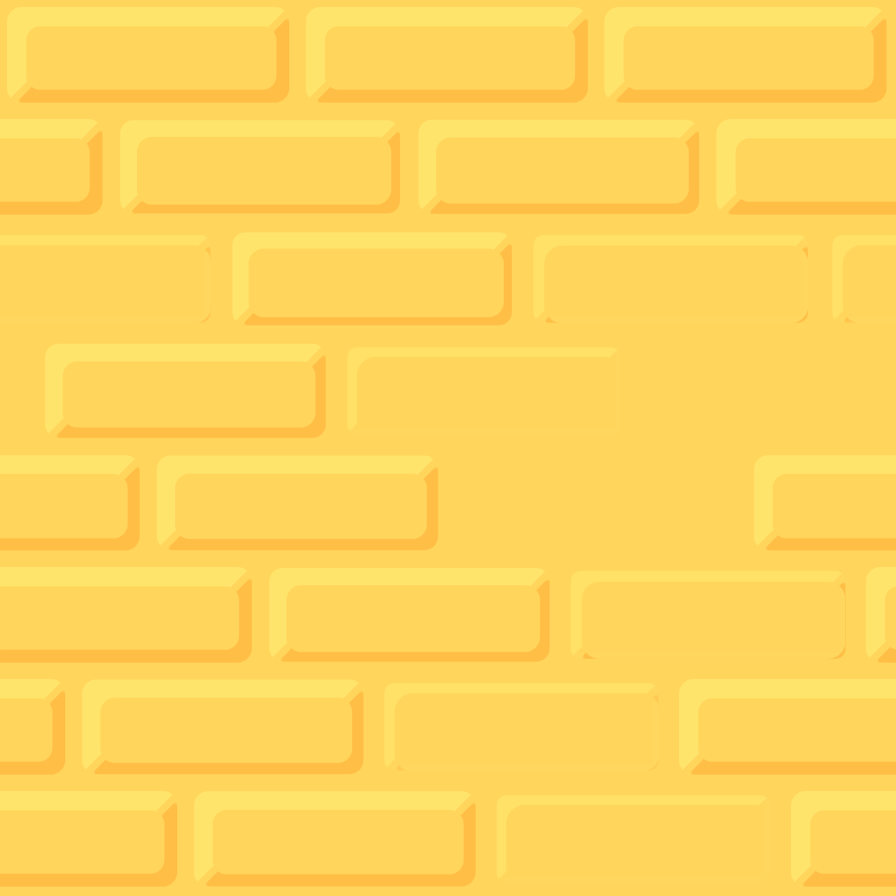
A WebGL 2 fragment shader for this texture:

```glsl
#version 300 es
precision highp float;
// Stylised yellow brick wall: eight courses of three bevelled bricks, each
// course shifted by one row height so the wall tiles. Every brick is a pair of
// rounded boxes; a relief value wears its bevel down until the brick vanishes.

uniform vec2 u_resolution;
out vec4 fragColor;

// Lengths are in row heights (one eighth of the canvas).
const float ROWS = 8.0;
const float COLUMNS = 3.0;
const float ROW_SHIFT = 1.0;
const float MARGIN = 0.0625;
const vec2 BRICK = vec2(2.52, 0.854);
const float LIT_WORN = 0.08;
const float LIT_FULL = 0.172;
const float SHADE_FULL = 0.115;
const float SHADE_START = 0.2;   // relief at which the shaded edge appears
const float WORN_INSET = 0.042;
const float LIT_GAP = 0.01;      // where the lit edge stops before the fold
const float SHADE_GAP = 0.08;    // where the shaded edge starts after it
const float TIP_ROUND = 0.04;
const float RIM_WIDTH = 0.05;

const vec3 BASE = vec3(1.0, 0.835, 0.36);
const vec3 LIT = vec3(1.0, 0.893, 0.42);
const vec3 SHADE = vec3(1.0, 0.75, 0.28);

// Relief of the three bricks in each course, top to bottom; negative is gone.
const vec3 RELIEF[8] = vec3[8](
    vec3(1.0, 1.0, 1.0), vec3(0.75, 0.85, 1.0),
    vec3(0.7, 0.17, 0.14), vec3(0.05, -1.0, 0.85),
    vec3(-1.0, 0.95, 0.9), vec3(0.2, 1.0, 0.8),
    vec3(1.0, 0.9, 0.12), vec3(1.0, 0.95, 0.05));

float roundedBox(vec2 p, vec2 lo, vec2 hi, float radius) {
    vec2 q = abs(p - 0.5 * (lo + hi)) - 0.5 * (hi - lo) + radius;
    return length(max(q, 0.0)) + min(max(q.x, q.y), 0.0) - radius;
}

// Intersection of two distances with a rounded corner.
float roundMax(float a, float b, float r) {
    return min(max(a, b), -r) + length(max(vec2(a, b) + r, 0.0));
}

float coverage(float d, float pixel) {
    return 1.0 - smoothstep(-0.7 * pixel, 0.7 * pixel, d);
}

vec3 drawBrick(vec2 p, float relief, float pixel) {
    // Outer outline and the flat face inside the bevel
    vec2 inset = vec2(WORN_INSET * (1.0 - relief));
    float litWidth = mix(LIT_WORN, LIT_FULL, relief);
    float shadeWidth = SHADE_FULL * (relief - SHADE_START) / (1.0 - SHADE_START);
    float outer = roundedBox(p, inset, BRICK - inset, mix(0.08, 0.13, relief));
    float face = roundedBox(p, inset + litWidth, BRICK - inset - shadeWidth,
                            mix(0.17, 0.125, relief));
    float bevel = max(outer, -face);

    // The fold separates the top and left edges from the bottom and right ones
    vec2 far = BRICK - p;
    float fold = 0.7071 * (min(p.x, p.y) - min(far.x, far.y));
    float lit = max(bevel, fold + 0.7071 * LIT_GAP);
    float shade = max(roundMax(outer, 0.7071 * SHADE_GAP - fold, TIP_ROUND), -face);

    // Worn bricks keep a pale rim in place of the shaded edge
    float worn = 1.0 - smoothstep(0.2, 0.5, relief);
    float rim = max(outer, -outer - RIM_WIDTH);
    vec3 color = mix(BASE, LIT, 0.15 * worn * coverage(rim, pixel));
    color = mix(color, LIT, mix(1.0, 0.8, worn) * coverage(lit, pixel));
    return mix(color, SHADE, smoothstep(0.05, 0.18, relief) * coverage(shade, pixel));
}

void main() {
    // Rows run downward from the top edge
    vec2 wall = gl_FragCoord.xy / u_resolution * ROWS;
    wall.y = ROWS - wall.y;
    float pixel = ROWS / min(u_resolution.x, u_resolution.y);

    // Cell of this point and position inside it
    float row = floor(wall.y);
    float pitch = ROWS / COLUMNS;
    float x = wall.x - MARGIN - row * ROW_SHIFT;
    float column = floor(x / pitch);
    vec2 local = vec2(x - column * pitch, wall.y - row - MARGIN);

    float relief = RELIEF[int(clamp(row, 0.0, ROWS - 1.0))][int(mod(column + 0.5, COLUMNS))];
    vec3 color = relief < 0.0 ? BASE : drawBrick(local, relief, pixel);
    fragColor = vec4(color, 1.0);
}
```
